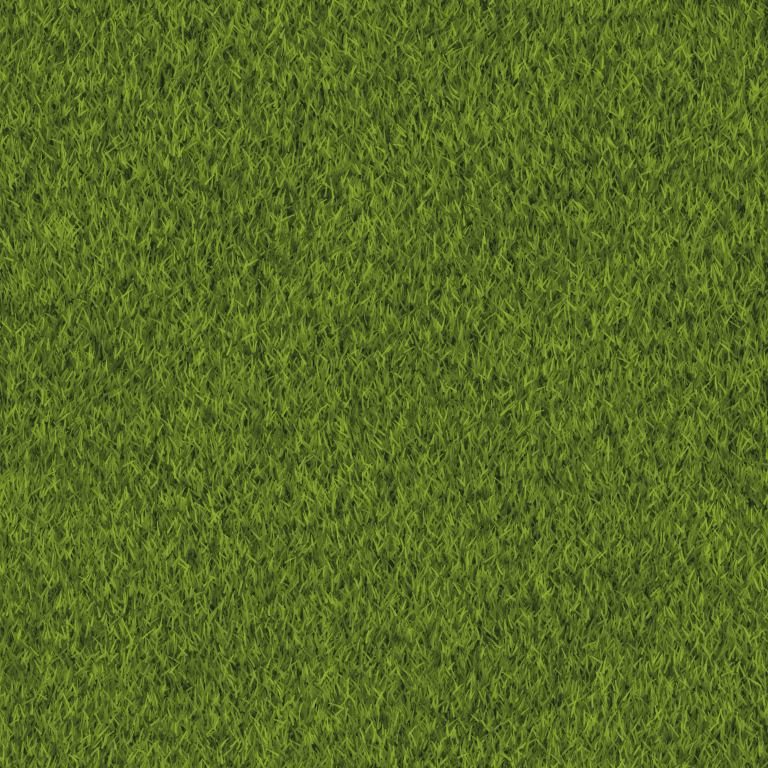
Reproduce this texture procedurally as a WebGL 1 fragment shader.

```glsl
precision highp float;
// Dense short lawn: layered, tapered grass blades over dark gaps.

uniform vec2 u_resolution;

const float LAYERS = 12.0;
const float CELLS = 80.0;           // blade cells across the canvas
const float EDGE_SOFTNESS = 0.0012;
const vec3 SHADE_GREEN = vec3(0.19, 0.24, 0.105);
const vec3 LIGHT_GREEN = vec3(0.51, 0.61, 0.172);

vec4 hash4(vec2 p) {
  vec4 h = fract(p.xyxy * vec4(0.1031, 0.1030, 0.0973, 0.1099));
  h += dot(h, h.wzxy + 33.33);
  return fract((h.xxyz + h.yzzw) * h.zywx);
}

// Distance to the nearest scattered point, in cells.
float cellular(vec2 p) {
  vec2 cell = floor(p);
  float nearest = 2.0;
  for (int y = -1; y <= 1; y++) {
    for (int x = -1; x <= 1; x++) {
      vec2 id = cell + vec2(x, y);
      nearest = min(nearest, distance(p, id + hash4(id + 7.0).xy));
    }
  }
  return nearest;
}

// Broad drift from layered sines, roughly -1 to 1.
float drift(vec2 p) {
  float wave = sin(p.x * 9.0 + 2.0 * sin(p.y * 7.0));
  wave += sin(p.y * 13.0 + 1.7 * sin(p.x * 11.0 + 1.0));
  wave += 0.7 * sin(dot(p, vec2(23.0, -19.0)) + 2.0 * sin(p.y * 17.0));
  return wave / 2.7;
}

// x: coverage, y: position along the blade from root to tip.
vec2 blade(vec2 p, float lean, float len, float bend, float soft) {
  float c = cos(lean);
  float s = sin(lean);
  vec2 q = vec2(c * p.x - s * p.y, s * p.x + c * p.y);
  q.y += 0.5 * len;
  float along = clamp(q.y / len, 0.0, 1.0);
  float curve = bend * len * (along * along - 0.3);
  float halfWidth = mix(0.0014, 0.0005, along);
  float d = length(vec2(q.x - curve, q.y - along * len)) - halfWidth;
  return vec2(1.0 - smoothstep(-soft, soft, d), along);
}

// Lays one sheet of blades over the tone below it.
float addLayer(float tone, vec2 uv, float layer, float soft) {
  float depth = layer / (LAYERS - 1.0);
  vec2 shift = vec2(0.37, 0.61) * layer;
  vec2 grid = uv * CELLS + shift;
  vec2 cell = floor(grid);
  for (int y = 1; y >= -1; y--) {
    for (int x = -1; x <= 1; x++) {
      vec2 id = cell + vec2(x, y);
      vec4 place = hash4(id + layer * 31.7 + 11.0);
      vec4 form = hash4(id + layer * 17.3 + 203.0);
      vec2 center = (id + place.xy - shift) / CELLS;
      float lean = (place.z + place.w - 1.0) * 1.1 + 0.2 * drift(center);
      float len = mix(0.011, 0.0185, form.x);
      vec2 leaf = blade(uv - center, lean, len, (form.y - 0.5) * 0.4, soft);
      float leafTone = 0.05 + 0.7 * depth + 0.9 * (form.z - 0.5);
      leafTone += 0.25 * (leaf.y - 0.5);
      tone = mix(tone, leafTone, leaf.x);
    }
  }
  return tone;
}

void main() {
  vec2 uv = gl_FragCoord.xy / u_resolution.y;
  float soft = max(EDGE_SOFTNESS, 0.7 / u_resolution.y);

  // Blades from the dark thatch up to the lit tips.
  float tone = -0.08;
  for (float layer = 0.0; layer < LAYERS; layer++) {
    tone = addLayer(tone, uv, layer, soft);
  }

  // Small shaded hollows and faint broad patches.
  float hollow = cellular(uv * vec2(65.0, 48.0));
  tone += 0.45 * (0.45 - hollow) + 0.05 * drift(uv * 1.6 + 3.0);

  tone = clamp(tone, -0.2, 1.15);
  gl_FragColor = vec4(mix(SHADE_GREEN, LIGHT_GREEN, tone), 1.0);
}
```
